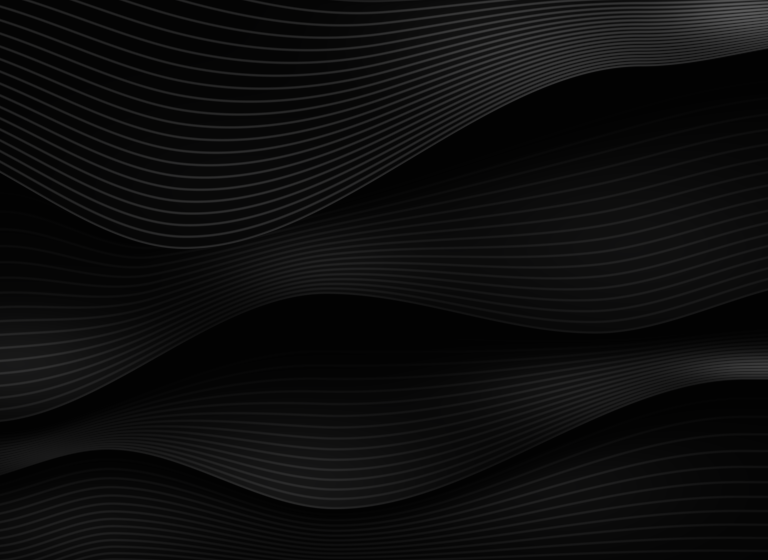
Reproduce this background procedurally as a Shadertoy shader.

```glsl
// Dark overlapping ribbons, each ruled with thin flowing lines.
// A ribbon spans two wavy curves; lines interpolate between them, soft spots
// light it, and each ribbon casts a shadow on the one below.

const float LINE_HALF_WIDTH = 0.0020;   // in canvas heights
const float LINE_SOFTNESS = 0.0018;     // in canvas heights
const float LINE_CROWDING = 0.28;       // packs lines toward the lower edge
const float FILL_GAIN = 0.70;           // spot light on the ribbon surface
const float LINE_GAIN = 0.60;           // spot light on the lines
const float BLACK_LEVEL = 0.006;
const float SURFACE_LEVEL = 0.010;      // unlit ribbon surface
const vec3 TINT = vec3(1.0, 1.0, 1.005);

// Height of a smooth curve eased through four turning points.
float wave(float x, vec4 xs, vec4 ys) {
    float y = ys.x;
    y += (ys.y - ys.x) * smoothstep(xs.x, xs.y, x);
    y += (ys.z - ys.y) * smoothstep(xs.y, xs.z, x);
    y += (ys.w - ys.z) * smoothstep(xs.z, xs.w, x);
    return y;
}

// Soft elliptical light.
float spot(vec2 p, vec2 center, vec2 radius) {
    vec2 d = (p - center) / radius;
    return exp(-dot(d, d));
}

// Line coverage at integer phases; tends to the mean where lines crowd.
float ruledLines(float phase) {
    float density = max(length(vec2(dFdx(phase), dFdy(phase))), 1e-5);
    float halfWidth = LINE_HALF_WIDTH * iResolution.y;
    float soft = max(LINE_SOFTNESS * iResolution.y, 0.7);
    float dist = abs(fract(phase + 0.5) - 0.5) / density;
    float line = 1.0 - smoothstep(halfWidth - soft, halfWidth + soft, dist);
    float mean = min(2.0 * halfWidth * density, 0.7);
    return mix(line, mean, smoothstep(0.35, 0.6, density));
}

// Paints a ribbon over the shade already below it.
float ribbon(float below, float y, float top, float edge, float count,
             float light, float lineLevel, float shadowDepth) {
    float t = (top - y) / max(top - edge, 0.005);
    float phase = count * mix(t, t * abs(t), LINE_CROWDING);
    float lit = smoothstep(0.0, shadowDepth, t);
    float shade = BLACK_LEVEL + lit * (SURFACE_LEVEL + light * FILL_GAIN
                + ruledLines(phase) * (lineLevel + light * LINE_GAIN));
    float pixel = 1.0 / iResolution.y;
    float cut = edge - LINE_HALF_WIDTH;
    return mix(below, shade, smoothstep(cut - pixel, cut + pixel, y));
}

void mainImage(out vec4 fragColor, in vec2 fragCoord) {
    vec2 p = fragCoord / iResolution.xy;

    // Lower edges of the ribbons, from the top one down
    float edgeA = wave(p.x, vec4(-0.17, 0.24, 0.835, 1.10), vec4(0.774, 0.557, 0.883, 0.930));
    float edgeB = wave(p.x, vec4(-0.02, 0.425, 0.775, 1.09), vec4(0.247, 0.477, 0.406, 0.502));
    float edgeC = wave(p.x, vec4(-0.08, 0.14, 0.436, 0.97), vec4(0.133, 0.199, 0.0925, 0.324));
    float edgeD = wave(p.x, vec4(0.00, 0.15, 0.45, 1.00), vec4(-0.06, -0.01, -0.03, -0.07));

    // Upper curves where the lines of each ribbon begin
    float topA = wave(p.x, vec4(-0.05, 0.50, 0.75, 1.00), vec4(1.19, 1.02, 1.03, 1.03));
    float topB = wave(p.x, vec4(0.00, 0.20, 1.05, 1.30), vec4(0.690, 0.594, 0.890, 0.900));
    float topC = wave(p.x, vec4(0.00, 0.42, 0.80, 1.05), vec4(0.235, 0.427, 0.405, 0.43));

    // Spot lights on each ribbon
    float lightA = 0.030 * spot(p, vec2(0.32, 0.66), vec2(0.22, 0.14))
                 + 0.085 * spot(p, vec2(0.66, 0.92), vec2(0.17, 0.12))
                 + 0.170 * spot(p, vec2(0.97, 0.98), vec2(0.11, 0.05));
    float lightB = 0.115 * spot(p, vec2(0.02, 0.35), vec2(0.17, 0.09))
                 + 0.065 * spot(p, vec2(0.42, 0.53), vec2(0.14, 0.07))
                 + 0.070 * spot(p, vec2(0.82, 0.56), vec2(0.24, 0.16));
    float lightC = 0.050 * spot(p, vec2(0.08, 0.18), vec2(0.12, 0.035))
                 + 0.100 * spot(p, vec2(0.38, 0.14), vec2(0.20, 0.12))
                 + 0.080 * spot(p, vec2(0.74, 0.31), vec2(0.15, 0.08))
                 + 0.150 * spot(p, vec2(1.00, 0.345), vec2(0.11, 0.025));
    float lightD = 0.055 * spot(p, vec2(0.10, 0.06), vec2(0.17, 0.08))
                 + 0.060 * spot(p, vec2(0.72, 0.13), vec2(0.18, 0.11));

    // Back to front
    float shade = BLACK_LEVEL;
    shade = ribbon(shade, p.y, edgeC, edgeD, 15.0, lightD, 0.040, 0.35);
    shade = ribbon(shade, p.y, topC, edgeC, 16.0, lightC, 0.025, 0.50);
    shade = ribbon(shade, p.y, topB, edgeB, 17.0, lightB, 0.028, 0.35);
    shade = ribbon(shade, p.y, topA, edgeA, 21.0, lightA, 0.125, 0.10);

    fragColor = vec4(TINT * shade, 1.0);
}
```
